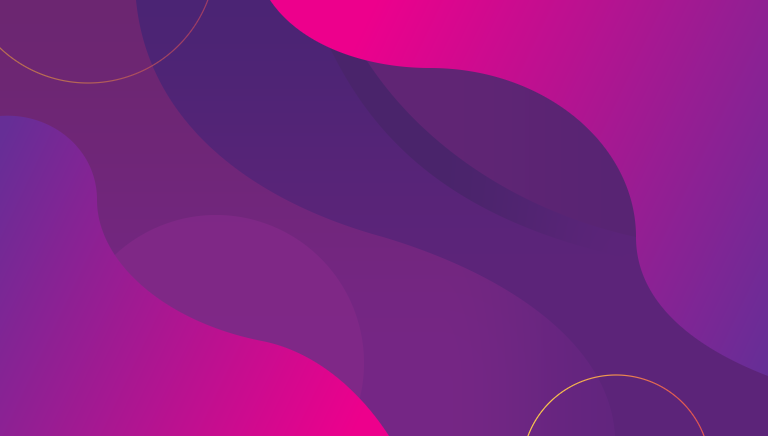
Write a Shadertoy shader that draws this background.

```glsl
// Flowing purple and magenta waves: two bright blobs in opposite corners, soft
// translucent layers between them and two thin gold rings. Each wave edge is a
// chain of cubic curves; a bisection along the falling diagonal gives its distance.

const vec2 CANVAS = vec2(7.68, 4.36);

// Signed distance to a cubic that runs down to the right; positive is above it.
float edge(vec2 p, vec2 a, vec2 b, vec2 c, vec2 d) {
    vec2 c1 = 3.0 * (b - a);
    vec2 c2 = 3.0 * (a - 2.0 * b + c);
    vec2 c3 = d - a + 3.0 * (b - c);
    float t = 0.5;
    float stride = 0.25;
    for (int i = 0; i < 12; i++) {
        vec2 gap = p - (a + t * (c1 + t * (c2 + t * c3)));
        t += gap.x > gap.y ? stride : -stride;
        stride *= 0.5;
    }
    vec2 tangent = normalize(c1 + t * (2.0 * c2 + t * 3.0 * c3));
    vec2 offset = p - (a + t * (c1 + t * (c2 + t * c3)));
    return dot(offset, vec2(-tangent.y, tangent.x));
}

float rightBlob(vec2 p) {
    vec2 crest = vec2(4.30, 3.68), waist = vec2(6.36, 1.99);
    float along = p.x - p.y;
    if (along < crest.x - crest.y)
        return edge(p, vec2(2.70, 4.36), vec2(3.00, 3.91), vec2(3.65, 3.68), crest);
    if (along < waist.x - waist.y)
        return edge(p, crest, vec2(5.45, 3.68), vec2(6.36, 2.91), waist);
    return edge(p, waist, vec2(6.36, 1.36), vec2(6.90, 0.90), vec2(7.68, 0.60));
}

float leftBlob(vec2 p) {
    vec2 waist = vec2(0.97, 2.36), crest = vec2(2.62, 0.95);
    float along = p.x - p.y;
    if (along < waist.x - waist.y)
        return -edge(p, vec2(0.0, 3.20), vec2(0.50, 3.24), vec2(0.97, 2.88), waist);
    if (along < crest.x - crest.y)
        return -edge(p, waist, vec2(0.97, 1.74), vec2(1.65, 1.14), crest);
    return -edge(p, crest, vec2(3.18, 0.84), vec2(3.62, 0.42), vec2(3.89, 0.0));
}

float middleWave(vec2 p) {
    vec2 bend = vec2(3.83, 1.99);
    if (p.x - p.y < bend.x - bend.y)
        return -edge(p, vec2(1.36, 4.36), vec2(1.48, 3.11), vec2(2.55, 2.34), bend);
    return -edge(p, bend, vec2(5.10, 1.61), vec2(6.10, 0.91), vec2(6.15, 0.0));
}

// Smooth coverage of a shape whose inside is positive.
float cover(float dist, float pixel) {
    return clamp(dist / pixel + 0.5, 0.0, 1.0);
}

float ring(vec2 p, vec2 center, float radius, float pixel) {
    return cover(0.006 - abs(length(p - center) - radius), pixel);
}

void mainImage(out vec4 fragColor, in vec2 fragCoord) {
    vec2 p = fragCoord / iResolution.xy * CANVAS;
    float pixel = CANVAS.y / iResolution.y;

    // Deep violet base
    vec3 color = mix(vec3(0.295, 0.14, 0.455), vec3(0.36, 0.14, 0.475), smoothstep(4.4, 1.6, p.y));

    // Faint shadow that fades to the right, then the plum lens over it
    float shadow = edge(p, vec2(3.35, 3.78), vec2(3.85, 2.81), vec2(4.70, 2.11), vec2(6.36, 1.76));
    color = mix(color, vec3(0.29, 0.14, 0.42), cover(shadow, pixel) * smoothstep(6.3, 4.3, p.x));
    float lens = edge(p, vec2(3.67, 3.75), vec2(4.25, 2.86), vec2(5.25, 2.23), vec2(6.36, 1.99));
    vec3 plum = mix(vec3(0.375, 0.145, 0.455), vec3(0.345, 0.14, 0.45), smoothstep(4.5, 6.3, p.x));
    color = mix(color, plum, cover(lens, pixel));

    // Broad middle wave, darker at its right end
    vec3 wave = mix(vec3(0.46, 0.15, 0.52), vec3(0.425, 0.15, 0.445), smoothstep(0.5, 4.2, p.y));
    wave = mix(wave, vec3(0.385, 0.145, 0.495), smoothstep(4.4, 6.2, p.x));
    color = mix(color, wave, cover(middleWave(p), pixel));

    // Translucent disc
    float disc = 1.48 - length(p - vec2(2.16, 0.73));
    color = mix(color, vec3(0.505, 0.16, 0.53), 0.85 * cover(disc, pixel));

    // Bright corner blobs share one slanted gradient axis
    float slant = dot(p, vec2(0.9, -0.43));
    vec3 pink = vec3(0.93, 0.0, 0.55);
    vec3 violet = vec3(0.40, 0.18, 0.59);
    vec3 rightFill = mix(pink, violet, clamp((slant - 1.5) / 5.1, 0.0, 1.0));
    vec3 leftFill = mix(violet, pink, clamp((slant + 1.27) / 4.45, 0.0, 1.0));
    color = mix(color, rightFill, cover(rightBlob(p), pixel));
    color = mix(color, leftFill, cover(leftBlob(p), pixel));

    // Thin rings, gold to coral
    vec3 dimGold = mix(vec3(0.78, 0.48, 0.30), vec3(0.68, 0.25, 0.38), smoothstep(0.3, 2.1, p.x));
    color = mix(color, dimGold, 0.85 * ring(p, vec2(0.88, 4.81), 1.28, pixel));
    vec3 gold = mix(vec3(0.98, 0.78, 0.30), vec3(0.88, 0.34, 0.32), smoothstep(5.3, 7.0, p.x));
    color = mix(color, gold, ring(p, vec2(6.16, -0.33), 0.94, pixel));

    fragColor = vec4(color, 1.0);
}
```
